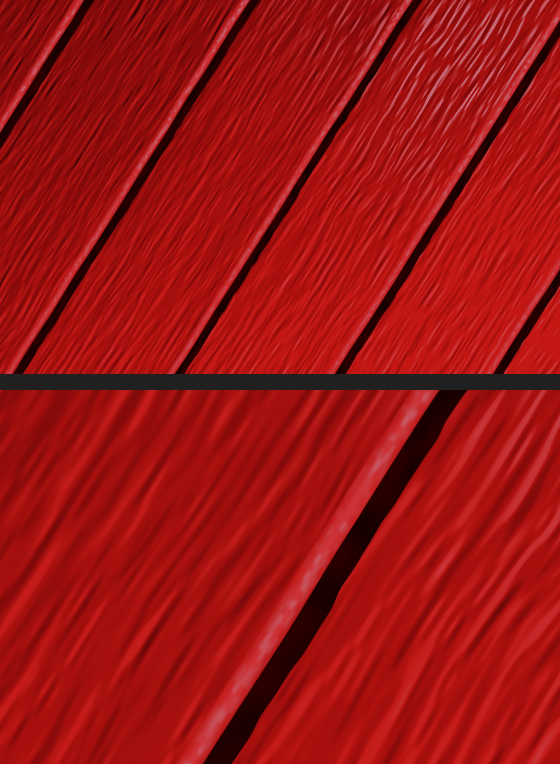
Top: the whole. Bottom: its middle third, enlarged.
A WebGL 1 fragment shader for this texture:

```glsl
precision highp float;
uniform vec2 u_resolution;

const vec2 GRAIN_DIR = vec2(0.536, 0.844);
const float BOARD_WIDTH = 0.37;
const float RIM_WIDTH = 0.022;
const float GAP_WIDTH = 0.023;
const vec3 SHADOW = vec3(0.13, 0.0, 0.0);
const vec3 DEEP_RED = vec3(0.53, 0.04, 0.04);
const vec3 MID_RED = vec3(0.65, 0.06, 0.05);
const vec3 BRIGHT_RED = vec3(0.77, 0.09, 0.08);
const vec3 ROSE = vec3(0.80, 0.20, 0.22);
const vec3 SHEEN = vec3(0.76, 0.44, 0.50);

float hash(vec2 p) {
  vec3 q = fract(vec3(p.xyx) * 0.1031);
  q += dot(q, q.yzx + 33.33);
  return fract((q.x + q.y) * q.z);
}

float noise(vec2 p) {
  vec2 i = floor(p), f = fract(p);
  f = f * f * (3.0 - 2.0 * f);
  float low = mix(hash(i), hash(i + vec2(1.0, 0.0)), f.x);
  float high = mix(hash(i + vec2(0.0, 1.0)), hash(i + 1.0), f.x);
  return mix(low, high, f.y);
}

// Board coordinates: x across the grain, y along it
vec2 toGrain(vec2 p) {
  return vec2(p.x * GRAIN_DIR.y - p.y * GRAIN_DIR.x, dot(p, GRAIN_DIR));
}

// Continuous board number; boards narrow slightly to the right
float boardIndex(float across) {
  float t = (across - 0.028) / BOARD_WIDTH;
  return t + 0.008 * t * t;
}

// Height of the brushed paint
float brushHeight(vec2 g) {
  float coarse = noise(g * vec2(105.0, 10.0));
  float fine = noise(g * vec2(190.0, 24.0) + 31.0);
  return 0.62 * coarse + 0.38 * fine;
}

// Side-lit slope of the paint, about -0.5 to 0.5
float brushRelief(vec2 g, float seed) {
  g.x += 0.012 * noise(g * vec2(14.0, 7.0) + seed) + 0.025 * g.y * (hash(vec2(seed, 3.0)) - 0.5);
  g += vec2(seed * 1.7, seed * 2.3) + 20.0;
  return brushHeight(g) - brushHeight(g + vec2(0.0055, -0.003));
}

vec3 paintColor(float tone) {
  vec3 c = mix(SHADOW, DEEP_RED, smoothstep(-0.1, 0.35, tone));
  c = mix(c, MID_RED, smoothstep(0.35, 0.55, tone));
  c = mix(c, BRIGHT_RED, smoothstep(0.55, 0.75, tone));
  return mix(c, ROSE, smoothstep(0.8, 1.0, tone));
}

// Scattered dents, dark on one side and lit on the other
float dents(vec2 g) {
  float sum = 0.0;
  for (int i = 0; i < 9; i++) {
    float k = float(i);
    vec2 spot = vec2(hash(vec2(k, 11.0)) * 1.6 - 0.4, hash(vec2(k, 27.0)) * 1.5);
    float size = 0.003 + 0.003 * hash(vec2(k, 41.0));
    vec2 d = (g - spot) / vec2(size, size * 2.0);
    sum += d.x * exp(-dot(d, d));
  }
  return sum;
}

// Soft pool of reflected light
float pool(vec2 p, vec2 center, vec2 radius) {
  vec2 d = (p - center) / radius;
  return exp(-dot(d, d));
}

float band(float d, float start, float end, float soft) {
  return smoothstep(start - soft, start + soft, d) * (1.0 - smoothstep(end - soft, end + soft, d));
}

void main() {
  vec2 p = gl_FragCoord.xy / u_resolution.y;
  float soft = 0.9 / u_resolution.y;
  vec2 g = toGrain(p);
  float index = boardIndex(g.x);
  float board = floor(index);
  float seam = floor(index + 0.5);

  // Painted boards under a broad light gradient
  float relief = brushRelief(g, board + 5.0);
  float light = clamp(0.57 + 0.16 * p.x - 0.28 * p.y, 0.2, 0.74);
  light += 0.07 * (noise(g * vec2(12.0, 3.0) + 9.0) - 0.5);
  light += 0.04 * (hash(vec2(board, 8.0)) - 0.5);
  vec3 color = paintColor(light + relief * 0.62 + dents(g) * 0.5);

  // Glossy strands toward the upper right
  float gloss = pool(toGrain(p - vec2(1.28, 0.86)), vec2(0.0), vec2(0.2, 0.36));
  gloss += 0.4 * pool(p, vec2(0.98, 0.95), vec2(0.24, 0.2));
  float strand = smoothstep(0.02, 0.32, relief);
  color = mix(color, SHEEN, clamp(strand * (gloss * 1.05 + 0.05), 0.0, 0.9));

  // Rounded rim beside each shadowed gap
  float wobble = 0.003 * (noise(vec2(g.y * 9.0, seam * 7.0 + 50.0)) - 0.5);
  float d = (index - seam) * BOARD_WIDTH + wobble;
  float widen = 1.0 + 0.2 * (hash(vec2(seam + 6.0, 2.0)) - 0.5);
  float rim = band(d, -RIM_WIDTH * widen, 0.0, soft * 1.6);
  float crest = pool(vec2(d, 0.0), vec2(-0.010, 0.0), vec2(0.008, 1.0));
  float speckle = noise(g * vec2(240.0, 110.0) + 70.0);
  vec3 rimColor = mix(BRIGHT_RED, ROSE, crest);
  float rimGloss = crest * smoothstep(0.25, 0.9, speckle) * (0.3 + 0.5 * p.y);
  rimColor = mix(rimColor, SHEEN, rimGloss);
  color = mix(color, rimColor, rim * (0.6 + 0.4 * crest));

  float ragged = 0.003 * (noise(vec2(g.y * 45.0, seam + 90.0)) - 0.5);
  float gap = band(d, 0.0, GAP_WIDTH * widen + ragged, soft);
  vec3 gapColor = SHADOW * (0.6 + 0.8 * noise(g * vec2(90.0, 30.0) + 15.0));
  color = mix(color, gapColor, gap);

  gl_FragColor = vec4(color, 1.0);
}
```
